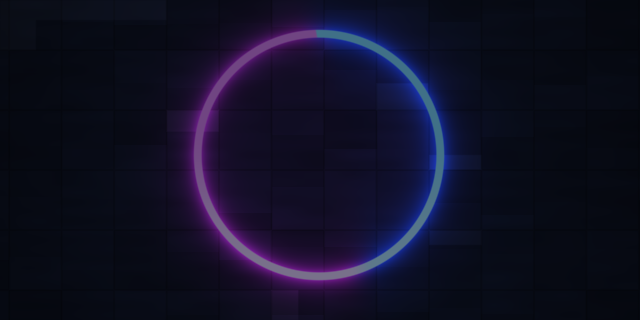
Reproduce this background procedurally as a WebGL 2 fragment shader.

```glsl
#version 300 es
precision highp float;

uniform vec2 u_resolution;
out vec4 fragColor;

// Layout, in units of canvas height
const vec2 RING_CENTER = vec2(-0.003, 0.0156);
const float RING_RADIUS = 0.379;
const float RING_HALF_WIDTH = 0.0122;
const vec2 SPLIT_TOP = vec2(-0.008, 0.379);
const vec2 SPLIT_NORMAL = vec2(0.982, 0.189);
const vec2 TILE_SIZE = vec2(0.164, 0.1875);
const vec2 TILE_OFFSET = vec2(0.0156, -0.047);
const float SEAM_WIDTH = 0.0022;

// Colours
const vec3 WALL_OUTER = vec3(0.030, 0.044, 0.086);
const vec3 WALL_INNER = vec3(0.056, 0.048, 0.125);
const vec3 GLOW_PINK = vec3(0.40, 0.055, 0.45);
const vec3 GLOW_BLUE = vec3(0.030, 0.125, 0.52);
const vec3 TUBE_MAUVE = vec3(0.44, 0.27, 0.51);
const vec3 TUBE_GREY = vec3(0.47, 0.44, 0.54);
const vec3 TUBE_TEAL = vec3(0.25, 0.44, 0.53);
const vec3 TUBE_SAGE = vec3(0.36, 0.47, 0.54);
const vec3 PANEL_GREY = vec3(0.016, 0.018, 0.022);

// Raised panels: center xy, half size zw
const int PANEL_COUNT = 7;
const vec4 PANELS[PANEL_COUNT] = vec4[](
    vec4(0.426, -0.258, 0.082, 0.023),
    vec4(0.426, -0.023, 0.082, 0.023),
    vec4(-0.395, 0.107, 0.082, 0.034),
    vec4(0.260, 0.182, 0.081, 0.042),
    vec4(-0.737, 0.453, 0.260, 0.031),
    vec4(-0.941, 0.375, 0.056, 0.047),
    vec4(-0.107, -0.469, 0.042, 0.047));

float hash(vec2 p) {
    vec3 q = fract(vec3(p.xyx) * 0.1031);
    q += dot(q, q.yzx + 33.33);
    return fract((q.x + q.y) * q.z);
}

float noise(vec2 p) {
    vec2 i = floor(p);
    vec2 f = fract(p);
    f = f * f * (3.0 - 2.0 * f);
    return mix(mix(hash(i), hash(i + vec2(1.0, 0.0)), f.x),
               mix(hash(i + vec2(0.0, 1.0)), hash(i + 1.0), f.x), f.y);
}

float boxDistance(vec2 p, vec2 halfSize) {
    vec2 q = abs(p) - halfSize;
    return length(max(q, 0.0)) + min(max(q.x, q.y), 0.0);
}

// Brightness of the wall: tiles of varied shade, thin seams, faint grime
float wallShade(vec2 p, float pixel) {
    vec2 grid = (p - TILE_OFFSET) / TILE_SIZE;
    vec2 cell = floor(grid);
    float split = 0.25 + 0.5 * hash(cell + 17.0);
    vec2 local = fract(grid);
    float part = step(split, local.y);
    vec2 edge = min(local, 1.0 - local) * TILE_SIZE;
    float seam = min(edge.x, edge.y);
    float line = 1.0 - smoothstep(0.0, SEAM_WIDTH + pixel, seam);
    float shade = 0.88 + 0.24 * hash(cell + 40.0 + 7.0 * part);
    float grime = 0.92 + 0.16 * noise(p * vec2(9.0, 34.0));
    return shade * grime * (1.0 - 0.22 * line);
}

void main() {
    float pixel = 1.0 / u_resolution.y;
    vec2 p = (gl_FragCoord.xy - 0.5 * u_resolution) * pixel - RING_CENTER;
    float radial = length(p) - RING_RADIUS;
    float gap = max(abs(radial) - RING_HALF_WIDTH, 0.0);
    float side = dot(p - SPLIT_TOP, SPLIT_NORMAL);
    float low = smoothstep(0.1, -0.36, p.y);

    // Wall, lighter inside the ring and darker toward the corners
    float inside = smoothstep(0.25, -0.12, radial);
    vec3 wall = mix(WALL_OUTER, WALL_INNER, inside);
    wall *= 1.0 - 0.22 * smoothstep(0.6, 1.1, length(p));
    float shade = wallShade(p, pixel);

    // Neon light: a tight halo and a wide spill, stronger inside on the blue side
    float blueSide = smoothstep(-0.07, 0.07, side);
    float innerBlue = blueSide * step(radial, 0.0);
    float halo = exp(-gap / mix(0.022, 0.032, innerBlue));
    float spill = exp(-gap / mix(0.085, 0.12, innerBlue));
    vec3 tint = mix(GLOW_PINK * (0.8 + 0.3 * low), GLOW_BLUE, blueSide);
    vec3 color = wall * shade + tint * (0.72 * halo + 0.20 * spill * shade);

    // Raised panels catch some of the nearby light
    for (int i = 0; i < PANEL_COUNT; i++) {
        float d = boxDistance(p - PANELS[i].xy, PANELS[i].zw);
        float mask = 1.0 - smoothstep(-pixel, pixel, d);
        color += mask * (PANEL_GREY + 0.14 * tint * spill);
    }

    // Two-tone tube: crisp joint at the top, soft joint at the bottom
    float joint = mix(0.004, 0.045, low);
    vec3 tube = mix(mix(TUBE_MAUVE, TUBE_GREY, low),
                    mix(TUBE_TEAL, TUBE_SAGE, low),
                    smoothstep(-joint, joint, side));
    float tubeMask = 1.0 - smoothstep(-pixel, pixel, abs(radial) - RING_HALF_WIDTH);
    color = mix(color, tube, tubeMask);

    fragColor = vec4(color, 1.0);
}
```
